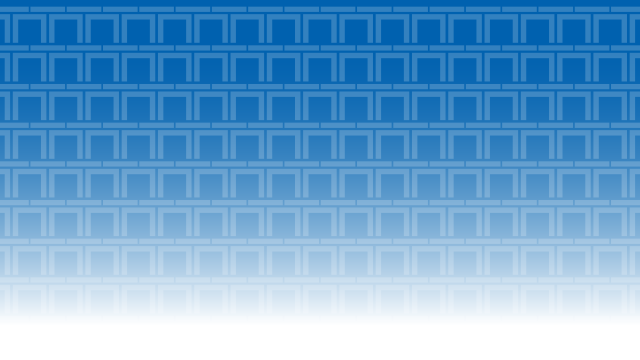
A Shadertoy shader for this pattern:

```glsl
// Pale lattice of bars and square arches on a blue backdrop fading to white.

// Lengths are fractions of the canvas height.
#define PERIOD vec2(0.1008, 0.1074)
#define ARCH_CENTRE_X 0.0822
#define TOP_MARGIN 0.0185
#define ROW_GAP 0.0070
#define BAR_SIZE vec2(0.0962, 0.0146)
#define ARCH_SIZE vec2(0.0933, 0.0796)
#define ARCH_DROP 0.0208
#define STROKE 0.0150
#define LINE_OPACITY 0.20
#define DEEP_BLUE vec3(0.0, 0.380, 0.686)
#define FADE_RANGE vec2(0.11, 0.905)
#define FADE_POWER 1.7

// Pixel coverage of a box, given its centre and full size.
float boxCoverage(vec2 p, vec2 centre, vec2 size, float pixel) {
    vec2 inside = 0.5 * size - abs(p - centre);
    vec2 cover = clamp(inside / pixel + 0.5, 0.0, 1.0);
    return cover.x * cover.y;
}

// One cell: x is measured from the arch axis, y downwards from the bar top.
float latticeCell(vec2 p, float pixel) {
    // Bars sit half a period aside, so their joints fall on the arch axis.
    vec2 barPoint = vec2(0.5 * PERIOD.x - abs(p.x), p.y);
    float bar = boxCoverage(barPoint, vec2(0.0, 0.5 * BAR_SIZE.y), BAR_SIZE, pixel);

    // An arch is a box with a smaller box, open at the foot, cut away.
    vec2 archCentre = vec2(0.0, ARCH_DROP + 0.5 * ARCH_SIZE.y);
    vec2 openingSize = ARCH_SIZE + vec2(-2.0 * STROKE, STROKE);
    vec2 openingCentre = archCentre + vec2(0.0, 1.5 * STROKE);
    float arch = boxCoverage(p, archCentre, ARCH_SIZE, pixel);
    arch *= 1.0 - boxCoverage(p, openingCentre, openingSize, pixel);

    return max(bar, arch);
}

void mainImage(out vec4 fragColor, in vec2 fragCoord) {
    float pixel = 1.0 / iResolution.y;
    vec2 p = fragCoord * pixel;
    p.y = 1.0 - p.y;

    // Backdrop fade, measured from the top edge.
    float fade = clamp((p.y - FADE_RANGE.x) / (FADE_RANGE.y - FADE_RANGE.x), 0.0, 1.0);
    vec3 color = mix(DEEP_BLUE, vec3(1.0), pow(fade, FADE_POWER));

    // Repeat the cell, splitting rows in the middle of their gap.
    vec2 cellOrigin = vec2(0.5 * PERIOD.x, 0.5 * ROW_GAP);
    vec2 shifted = p - vec2(ARCH_CENTRE_X, TOP_MARGIN) + cellOrigin;
    vec2 cell = mod(shifted, PERIOD) - cellOrigin;

    // Keep the margin above the first row plain.
    float lines = latticeCell(cell, pixel) * step(0.0, shifted.y);
    color = mix(color, vec3(1.0), LINE_OPACITY * lines);

    fragColor = vec4(color, 1.0);
}
```
